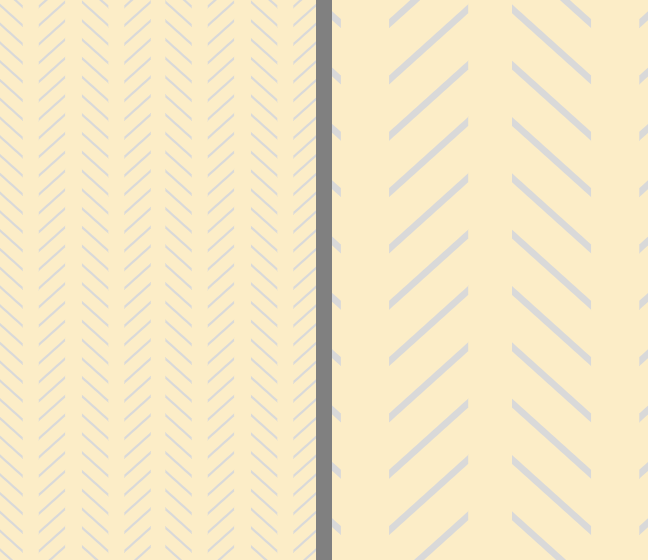
Left, the full canvas; right, a detail of the centre.
A Shadertoy shader for this pattern:

```glsl
#define CREAM vec3(0.99, 0.93, 0.78)
#define GREY vec3(0.85, 0.85, 0.85)
// Lengths are fractions of the canvas width
#define PAIR_PITCH 0.2674
#define COLUMN_GAP 0.1343
#define ODD_PAIR_SHIFT 0.0035
#define FIRST_COLUMN 0.0301
#define ROW_PITCH 0.05942
#define FIRST_ROW 0.0433
#define HALF_LENGTH 0.0417
#define HALF_THICKNESS 0.0035
#define SLOPE 0.9

// Signed distance to a stack of slanted strokes, cut off vertically
float strokeStack(vec2 p, float lean) {
    float offset = (p.y + lean * SLOPE * p.x) / ROW_PITCH;
    float vertical = abs(fract(offset + 0.5) - 0.5) * ROW_PITCH;
    float across = vertical * inversesqrt(1.0 + SLOPE * SLOPE) - HALF_THICKNESS;
    return max(across, abs(p.x) - HALF_LENGTH);
}

void mainImage(out vec4 fragColor, in vec2 fragCoord) {
    float pixel = 1.0 / iResolution.x;
    vec2 p = vec2(fragCoord.x, iResolution.y - fragCoord.y) * pixel;
    p -= vec2(FIRST_COLUMN, FIRST_ROW);

    // Pairs of columns, with every second pair slightly shifted
    float pair = floor(p.x / PAIR_PITCH + 0.25);
    p.x -= pair * PAIR_PITCH + ODD_PAIR_SHIFT * mod(pair, 2.0);

    // Left column falls, right column rises
    float side = step(0.5 * COLUMN_GAP, p.x);
    p.x -= side * COLUMN_GAP;

    float d = strokeStack(p, 2.0 * side - 1.0);
    float ink = clamp(0.5 - d / pixel, 0.0, 1.0);
    fragColor = vec4(mix(CREAM, GREY, ink), 1.0);
}
```
